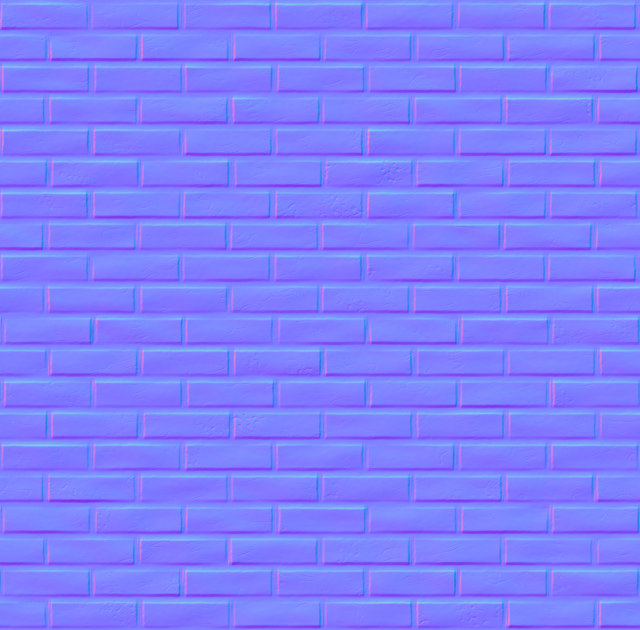
Give the GLSL for this texture map, as a WebGL 1 fragment shader.

```glsl
precision highp float;
uniform vec2 u_resolution;

vec2 hash2(vec2 p) {
  vec3 q = fract(vec3(p.xyx) * vec3(0.1031, 0.1030, 0.0973));
  q += dot(q, q.yzx + 33.33);
  return fract((q.xx + q.yz) * q.zy);
}

float gradientDot(vec2 cell, vec2 offset) {
  return dot(hash2(cell + 71.0) * 2.0 - 1.0, offset);
}

float gradientNoise(vec2 p) {
  vec2 i = floor(p), f = p - i;
  vec2 u = f * f * f * (f * (f * 6.0 - 15.0) + 10.0);
  vec2 e = vec2(1.0, 0.0);
  return mix(
    mix(gradientDot(i, f), gradientDot(i + e, f - e), u.x),
    mix(gradientDot(i + e.yx, f - e.yx), gradientDot(i + 1.0, f - 1.0), u.x), u.y);
}

// Wall relief; one unit is the height of a course, a brick cell is 2.9 wide
float wallHeight(vec2 p) {
  // Running bond, each course slightly shifted
  float y = p.y - 0.03;
  float row = floor(y);
  float course = mod(row, 20.0);
  float rowShift = (hash2(vec2(course, 5.0)).x - 0.5) * 0.04;
  float x = p.x / 2.9 + 0.48 * (1.0 - mod(course, 2.0)) + rowShift;
  vec2 id = vec2(mod(floor(x), 7.0), course);
  vec2 rnd = hash2(id + 13.0);
  vec2 kind = hash2(id + 47.0);
  vec2 q = vec2((fract(x) - 0.5) * 2.9, y - row - 0.45);
  q += (rnd - 0.5) * vec2(0.05, 0.02);
  vec2 s = p + floor(rnd * 40.0);

  // Worn outline: thin sides, soft lower edge, crisp upper edge above sloping mortar
  float wear = gradientNoise(s * 1.7) * 0.03 + gradientNoise(s * 6.0) * 0.018;
  float side = mix(0.35, 1.0, smoothstep(-0.035, 0.035, 1.355 - abs(q.x) + wear));
  float lower = smoothstep(-0.04, 0.09, q.y + 0.41 + wear * 0.5);
  float top = 0.395 - q.y + wear * 0.7;
  float upper = 0.35 * smoothstep(-0.035, 0.035, top) + 0.65 * smoothstep(-0.155, 0.06, top);
  float face = side * lower * upper;

  // Tilted, undulating face, rounded off above and below
  float relief = 0.041 + 0.005 * kind.x - 0.085 * q.y * q.y;
  relief += (rnd.y - 0.5) * 0.09 * q.y + (kind.y - 0.5) * 0.015 * q.x;
  relief += gradientNoise(s * vec2(0.6, 1.5)) * 0.05;

  // Curved hairline scratches
  float bend = gradientNoise(s * 1.9 + 9.0);
  float line = abs(gradientNoise(s * vec2(1.1, 3.4) + bend * 0.9));
  float patchy = smoothstep(0.0, 0.25, gradientNoise(s * 1.3 + 23.0));
  relief -= 0.0035 * patchy * (1.0 - smoothstep(0.0, 0.06, line));

  // Pitted patches on some bricks
  float pitted = smoothstep(0.6, 1.0, kind.x) * smoothstep(0.0, 0.35, gradientNoise(s * 0.9 + 61.0));
  relief -= 0.01 * pitted * smoothstep(0.05, 0.4, gradientNoise(s * vec2(7.0, 9.0)));

  float grain = gradientNoise(p * vec2(4.0, 6.0)) * 0.003 + gradientNoise(p * 13.0) * 0.0008;
  return face * relief + grain;
}

void main() {
  vec2 p = gl_FragCoord.xy / u_resolution * vec2(20.3, 20.0);

  // Central differences give the slope of the relief
  vec2 e = vec2(0.022, 0.0);
  vec2 slope = vec2(
    wallHeight(p + e) - wallHeight(p - e),
    wallHeight(p + e.yx) - wallHeight(p - e.yx)) / (2.0 * e.x);

  // Red rises toward the right, green falls upward
  vec3 normal = normalize(vec3(slope.x * 1.2, -slope.y, 1.0));
  gl_FragColor = vec4(normal * 0.5 + 0.5, 1.0);
}
```
